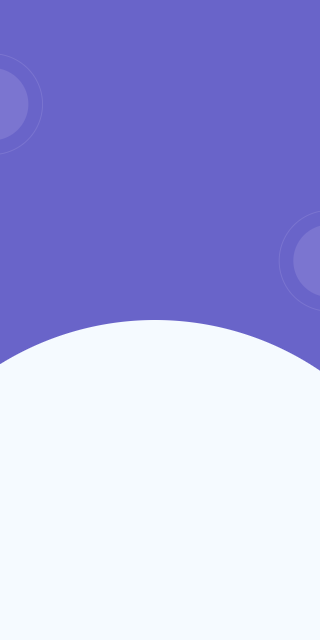
Write a Shadertoy shader that draws this background.

```glsl
#define VIOLET vec3(0.412, 0.392, 0.788)
#define LILAC vec3(0.482, 0.459, 0.816)
#define PALE vec3(0.961, 0.980, 1.000)
#define DOME_CENTER vec2(0.4844, 0.082)
#define DOME_RADIUS 0.918
#define LEFT_ORB vec2(-0.0247, 1.6745)
#define RIGHT_ORB vec2(1.030, 1.185)
#define DISC_RADIUS 0.1133
#define RING_RADIUS 0.1576
#define RING_WIDTH 0.0028

// Pixel coverage of a shape from its signed distance
float coverage(float dist, float pixel) {
    return clamp(0.5 - dist / pixel, 0.0, 1.0);
}

// Coverage of a thin ring, also correct when narrower than a pixel
float ringCoverage(float radius, float pixel) {
    float outer = coverage(radius - RING_RADIUS - 0.5 * RING_WIDTH, pixel);
    float inner = coverage(radius - RING_RADIUS + 0.5 * RING_WIDTH, pixel);
    return outer - inner;
}

void mainImage(out vec4 fragColor, in vec2 fragCoord) {
    // Canvas width is one unit
    float pixel = 1.0 / iResolution.x;
    vec2 p = fragCoord * pixel;
    vec3 color = VIOLET;

    // Ringed discs cut by the two sides
    for (int i = 0; i < 2; i++) {
        float radius = length(p - (i == 0 ? LEFT_ORB : RIGHT_ORB));
        float disc = coverage(radius - DISC_RADIUS, pixel);
        color = mix(color, LILAC, max(disc, ringCoverage(radius, pixel)));
    }

    // Pale dome filling the lower half
    float dome = length(p - DOME_CENTER) - DOME_RADIUS;
    color = mix(color, PALE, coverage(dome, pixel));

    fragColor = vec4(color, 1.0);
}
```
